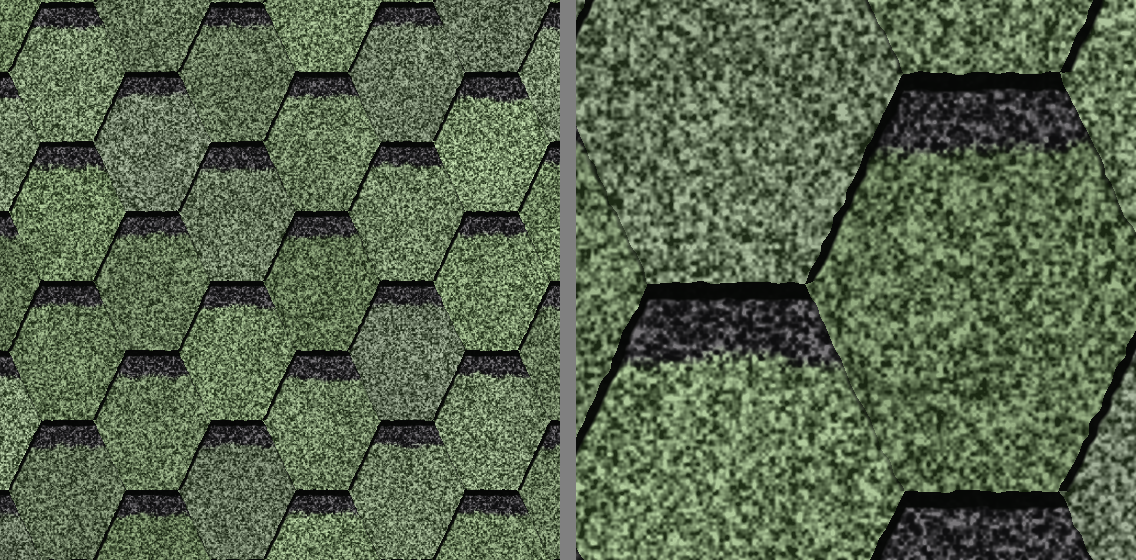
Left, the full canvas; right, a detail of the centre.
This texture is drawn by a WebGL 2 fragment shader. Its source:

```glsl
#version 300 es
precision highp float;
// Hexagonal roof shingles in granulated moss green, with charcoal bands and cast shadows.

uniform vec2 u_resolution;
out vec4 fragColor;

// Layout, in canvas units
const float COLUMN_STEP = 0.1516;
const float HALF_HEIGHT = 0.1244;
const float HALF_TOP = 0.0465;
const float HALF_MIDDLE = COLUMN_STEP - HALF_TOP;
const vec2 FIRST_CENTER = vec2(0.1198, 0.8718);

// Edges and band
const float TOP_SHADOW = 0.0105;
const float SIDE_SHADOW = 0.0054;
const float SEAM_WIDTH = 0.0018;
const float BAND_HEIGHT = 0.046;
const float BAND_FADE = 0.006;
const float EDGE_WOBBLE = 0.0026;

// Granules and wear
const float GRAIN_SCALE = 300.0;
const float TILE_VARIATION = 0.13;
const float BLOTCH_VARIATION = 0.16;

// Colours
const vec3 DARK_GREEN = vec3(0.115, 0.165, 0.085);
const vec3 PALE_GREEN = vec3(0.675, 0.745, 0.625);
const vec3 DARK_CHARCOAL = vec3(0.055, 0.055, 0.060);
const vec3 PALE_CHARCOAL = vec3(0.335, 0.330, 0.340);
const vec3 SHADOW = vec3(0.022, 0.028, 0.022);
const vec3 WARM_TINT = vec3(0.98, 1.03, 0.92);
const vec3 COOL_TINT = vec3(1.01, 0.99, 1.03);

float hash(vec2 p) {
    vec3 q = fract(p.xyx * vec3(0.1031, 0.1030, 0.0973));
    q += dot(q, q.yzx + 33.33);
    return fract((q.x + q.y) * q.z);
}

float noise(vec2 p) {
    vec2 cell = floor(p), f = fract(p);
    f = f * f * (3.0 - 2.0 * f);
    float low = mix(hash(cell), hash(cell + vec2(1, 0)), f.x);
    float high = mix(hash(cell + vec2(0, 1)), hash(cell + vec2(1, 1)), f.x);
    return mix(low, high, f.y);
}

// Distances inward from a tile's sloped side (x) and its flat side (y)
vec2 hexInset(vec2 q) {
    vec2 normal = normalize(vec2(HALF_HEIGHT, HALF_MIDDLE - HALF_TOP));
    q = abs(q);
    return vec2(HALF_MIDDLE * normal.x - dot(q, normal), HALF_HEIGHT - q.y);
}

// Finds the tile holding p: its local position and its cell id
void findTile(vec2 p, out vec2 local, out vec2 id) {
    float nearest = floor((p.x - FIRST_CENTER.x) / COLUMN_STEP + 0.5);
    float best = -1e3;
    for (int i = -1; i <= 1; i++) {
        float column = nearest + float(i);
        vec2 center = FIRST_CENTER + vec2(column * COLUMN_STEP, -HALF_HEIGHT * mod(column, 2.0));
        float row = floor((p.y - center.y) / (2.0 * HALF_HEIGHT) + 0.5);
        center.y += row * 2.0 * HALF_HEIGHT;
        vec2 inset = hexInset(p - center);
        float depth = min(inset.x, inset.y);
        if (depth > best) {
            best = depth;
            local = p - center;
            id = vec2(column, row);
        }
    }
}

void main() {
    float pixel = 1.0 / min(u_resolution.x, u_resolution.y);
    vec2 p = gl_FragCoord.xy * pixel;

    // Slightly ragged cut edges
    vec2 wobble = vec2(noise(p * 130.0), noise(p * 130.0 + 71.0)) - 0.5;
    vec2 q, id;
    findTile(p + wobble * EDGE_WOBBLE, q, id);
    vec2 inset = hexInset(q);
    float tone = hash(id + 17.0), hue = hash(id + 43.0);

    // Mineral granules in two sizes
    float coarse = noise(p * GRAIN_SCALE);
    float fine = noise(p * GRAIN_SCALE * 1.7 + 37.0);
    float grain = clamp(0.5 + (coarse - 0.5) + 0.75 * (fine - 0.5), 0.0, 1.0);

    // Green face with tonal differences between and within tiles
    float blotch = 0.6 * noise(p * 14.0) + 0.4 * noise(p * 45.0 + 9.0);
    vec3 color = mix(DARK_GREEN, PALE_GREEN, grain);
    color *= mix(COOL_TINT, WARM_TINT, hue);
    color *= 1.0 + TILE_VARIATION * (tone - 0.5) * 2.0 + BLOTCH_VARIATION * (blotch - 0.5);

    // Charcoal band with a dusty lower limit
    float bandEnd = BAND_HEIGHT + 0.008 * (hash(id + 5.0) - 0.5) + 0.012 * (noise(p * 55.0) - 0.5);
    float fromTop = HALF_HEIGHT - q.y + (grain - 0.5) * BAND_FADE;
    float band = 1.0 - smoothstep(bandEnd - BAND_FADE, bandEnd + BAND_FADE, fromTop);
    vec3 charcoal = mix(DARK_CHARCOAL, PALE_CHARCOAL, grain * grain * 1.5);
    color = mix(color, charcoal, band);

    // Shadows under the top and upper left edges, faint seam on the upper right
    float upper = step(0.0, q.y), left = step(q.x, 0.0);
    float soft = max(pixel, 0.0014);
    float topShade = upper * (1.0 - smoothstep(TOP_SHADOW - soft, TOP_SHADOW + soft, inset.y));
    float sideShade = upper * left * (1.0 - smoothstep(SIDE_SHADOW - soft, SIDE_SHADOW + soft, inset.x));
    float seam = upper * (1.0 - left) * (1.0 - smoothstep(SEAM_WIDTH - soft, SEAM_WIDTH + soft, inset.x));
    seam *= 0.25 + 0.55 * noise(p * 60.0 + 23.0);
    color = mix(color, SHADOW, max(max(topShade, sideShade) * 0.97, seam));

    fragColor = vec4(color, 1.0);
}
```
